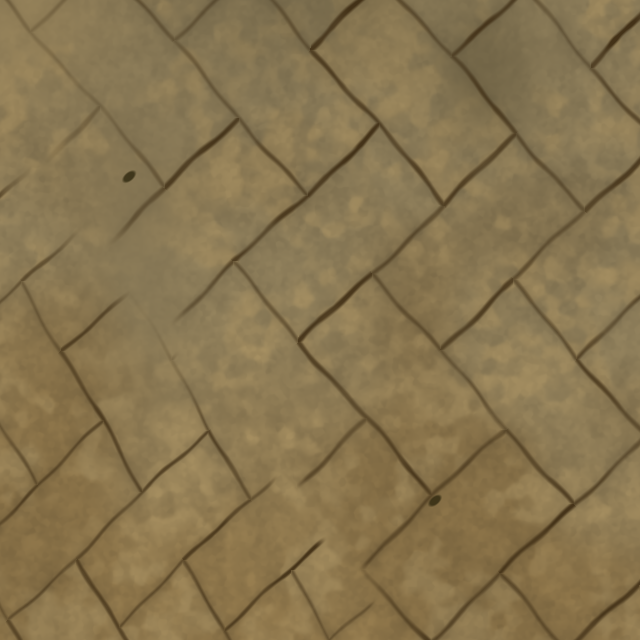
Reproduce this texture procedurally as a Shadertoy shader.

```glsl
// Worn stone pavers in a diagonal herringbone, laid as two fields that meet on a
// smeared slanting seam. Each field is a skewed unit grid whose cells pair up into
// 2:1 bricks; joints vary by segment and cellular mottling stains the stone.

// Layout, in canvas units
const vec2 ORIGIN = vec2(0.469, 0.466);    // a brick corner near the middle
const vec2 AXIS_U = vec2(0.1133, 0.1081);  // one brick width, up and right
const vec2 AXIS_V = vec2(0.1042, -0.1211); // one brick width, down and right
const float UNIT = 0.157;                  // mean length of the axes
const vec2 SEAM_NORMAL = vec2(0.788, 0.616);
const float SEAM_OFFSET = 0.504;

// Second field, in units of the first
const vec2 FIELD_SHIFT = vec2(1.87, 1.53);
const vec2 FIELD_SCALE = vec2(0.92, 0.77);
const float FIELD_SHEAR = 0.15;

// Joints
const float JOINT_THIN = 0.0020;
const float JOINT_WIDE = 0.0040;
const float JOINT_SOFT = 0.0022;
const float WOBBLE = 0.018;

// Colours
const vec3 STONE_WARM = vec3(0.550, 0.455, 0.285);
const vec3 STONE_LIGHT = vec3(0.605, 0.520, 0.350);
const vec3 STONE_GREY = vec3(0.535, 0.475, 0.340);
const vec3 STAIN = vec3(0.40, 0.355, 0.245);
const vec3 JOINT = vec3(0.25, 0.18, 0.08);
const vec3 DEBRIS = vec3(0.20, 0.17, 0.07);
const vec2 DEBRIS_AT[2] = vec2[2](vec2(0.202, 0.724), vec2(0.680, 0.218));

float hash(vec2 p) {
    vec3 q = fract(p.xyx * vec3(0.1031, 0.1030, 0.0973));
    q += dot(q, q.yzx + 33.33);
    return fract((q.x + q.y) * q.z);
}

// Smooth cellular noise: random cell values blended by distance to their points
float mottle(vec2 p) {
    vec2 cell = floor(p);
    float sum = 0.0, total = 0.0;
    for (int j = -1; j <= 1; j++)
    for (int i = -1; i <= 1; i++) {
        vec2 c = cell + vec2(i, j);
        vec2 d = c + vec2(hash(c), hash(c + 57.3)) - p;
        float w = exp(-5.0 * dot(d, d));
        sum += w * hash(c + 113.7);
        total += w;
    }
    return sum / total;
}

// Round soft spot, 1 at its centre
float spot(vec2 p, vec2 centre, vec2 radius) {
    vec2 d = (p - centre) / radius;
    return exp(-dot(d, d));
}

// Herringbone on a unit grid: brick tint, joint distance, joint strength
vec3 herringbone(vec2 q) {
    vec2 cell = floor(q);
    float phase = mod(cell.x - cell.y, 4.0);
    bool lying = phase > 0.5 && phase < 2.5;
    vec2 size = lying ? vec2(2, 1) : vec2(1, 2);
    vec2 corner = cell - vec2(phase == 2.0, phase == 3.0);
    vec2 local = q - corner;
    vec2 edge = min(local, size - local);
    bool alongU = edge.y < edge.x;
    vec2 segment = alongU ? vec2(cell.x, round(q.y)) : vec2(round(q.x), cell.y);
    float chance = hash(segment + (alongU ? 21.0 : 74.0));
    float strength = alongU ? mix(0.50, 1.0, chance) : mix(0.35, 0.75, chance);
    return vec3(hash(corner + 9.0), min(edge.x, edge.y) * UNIT, strength);
}

void mainImage(out vec4 fragColor, in vec2 fragCoord) {
    vec2 p = fragCoord / iResolution.xy;
    float pixel = 1.0 / min(iResolution.x, iResolution.y);

    // Pick the field by side of the seam
    vec2 q = inverse(mat2(AXIS_U, AXIS_V)) * (p - ORIGIN);
    q += WOBBLE * (sin(q.yx * vec2(3.1, 2.7) + 1.0) + 0.5 * sin(q.yx * 9.0 + q * 4.0));
    float seam = dot(p, SEAM_NORMAL) - SEAM_OFFSET;
    if (seam < 0.0) {
        q = (q + FIELD_SHIFT) / vec2(1.0, FIELD_SCALE.y);
        q.x = (q.x + FIELD_SHEAR * q.y) / FIELD_SCALE.x;
    }
    vec3 brick = herringbone(q);
    float keep = smoothstep(0.0, 0.015 + 0.09 * p.y, abs(seam));

    // Stone: broad tone, brick tint, then mottling at three scales
    float broad = mottle(p * 5.0 + 3.0);
    float medium = mottle(p * 17.0);
    float fine = mottle(p * 48.0 + 11.0);
    float grain = mottle(p * 130.0 + 5.0);
    float grey = smoothstep(0.15, 0.95, p.y + 0.25 * p.x + 0.5 * (broad - 0.5));
    vec3 color = mix(STONE_WARM, STONE_GREY, grey);
    float light = 0.7 * medium + 0.5 * fine + 0.35 * (brick.x - 0.5) * keep;
    color = mix(color, STONE_LIGHT, 0.75 * smoothstep(0.4, 0.95, light));
    color *= 1.0 + 0.09 * (fine - 0.5) + 0.07 * (grain - 0.5) + 0.10 * (broad - 0.5);

    // Weathering: dark stain at the top, grey smear by the seam, yellowed corner
    color = mix(color, STAIN, 0.60 * spot(p, vec2(0.76, 0.89), vec2(0.08, 0.10)));
    color = mix(color, STAIN, 0.35 * spot(p, vec2(0.50, 1.00), vec2(0.30, 0.12)));
    color = mix(color, STONE_GREY * 0.96, 0.7 * spot(p, vec2(0.22, 0.62), vec2(0.08, 0.24)));
    color = mix(color, STONE_LIGHT, 0.6 * spot(p, vec2(0.04, 0.97), vec2(0.14, 0.12)));

    // Joints: worn away near the seam and in the upper left
    float wear = keep * (1.0 - 0.7 * spot(p, vec2(0.08, 0.86), vec2(0.22, 0.25)));
    float strength = brick.z * wear * mix(0.65, 1.2, medium);
    float halfWidth = mix(JOINT_THIN, JOINT_WIDE, brick.z) * mix(0.75, 1.25, fine);
    float soft = JOINT_SOFT + 0.5 * pixel;
    float line = 1.0 - smoothstep(halfWidth - soft, halfWidth + soft, brick.y);
    float shade = exp(-brick.y / 0.008);
    color *= 1.0 - 0.13 * shade * wear;
    color = mix(color, JOINT, clamp(line * strength, 0.0, 0.95));

    // Debris: small slanted chips
    for (int i = 0; i < 2; i++) {
        vec2 d = mat2(0.77, -0.64, 0.64, 0.77) * (p - DEBRIS_AT[i]);
        float chip = length(d / vec2(0.011, 0.006)) + 0.6 * (fine - 0.5);
        color = mix(color, DEBRIS, 0.85 * (1.0 - smoothstep(0.6, 1.2, chip)));
    }
    fragColor = vec4(color, 1.0);
}
```
